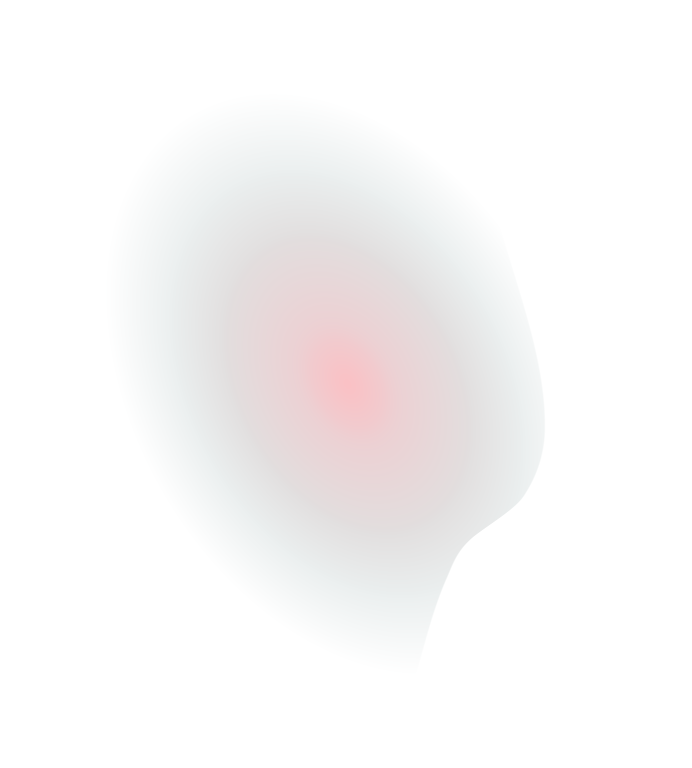
Give the GLSL for this background, as a Shadertoy shader.

```glsl
// Soft tilted oval glow, rose to grey to white, cut by a curved edge on the right.

// Cubic curve between two knots, each holding (height, x, slope).
float hermite(float y, vec3 a, vec3 b) {
    float span = b.x - a.x;
    float s = clamp((y - a.x) / span, 0.0, 1.0);
    float ease = s * s * (3.0 - 2.0 * s);
    float bend = s * (1.0 - s) * ((1.0 - s) * a.z - s * b.z);
    return mix(a.y, b.y, ease) + span * bend;
}

// Horizontal position of the cut edge at a given height.
float cutEdge(float y) {
    vec3 knots[6] = vec3[6](
        vec3(-0.385, 0.089, 0.30), vec3(-0.253, 0.131, 0.44),
        vec3(-0.195, 0.171, 1.35), vec3(-0.145, 0.232, 0.65),
        vec3(-0.055, 0.259, 0.00), vec3(0.207, 0.200, -0.28));
    float x = knots[0].y;
    for (int i = 0; i < 5; i++) {
        if (y >= knots[i].x) x = hermite(y, knots[i], knots[i + 1]);
    }
    return x;
}

// Radial colour ramp: 0 at the core, 1 at the rim.
vec3 glowRamp(float r) {
    vec3 color = mix(vec3(0.984, 0.753, 0.769), vec3(0.933, 0.808, 0.820), smoothstep(-0.04, 0.24, r));
    color = mix(color, vec3(0.884, 0.872, 0.872), clamp((r - 0.15) / 0.37, 0.0, 1.0));
    color = mix(color, vec3(0.920, 0.936, 0.936), clamp((r - 0.50) / 0.23, 0.0, 1.0));
    return mix(color, vec3(1.0), clamp((r - 0.72) / 0.28, 0.0, 1.0));
}

void mainImage(out vec4 fragColor, in vec2 fragCoord) {
    // Centred coordinates, one unit per canvas height
    vec2 p = (fragCoord - 0.5 * iResolution.xy) / iResolution.y;

    // Tilted elliptical distance
    vec2 d = p - vec2(0.002, 0.0);
    float radius = sqrt(11.05 * d.x * d.x + 5.70 * d.x * d.y + 7.65 * d.y * d.y);

    // Antialiased cut
    float pixel = 1.0 / iResolution.y;
    float inside = smoothstep(-pixel, pixel, cutEdge(p.y) - p.x);

    fragColor = vec4(mix(vec3(1.0), glowRamp(radius), inside), 1.0);
}
```
